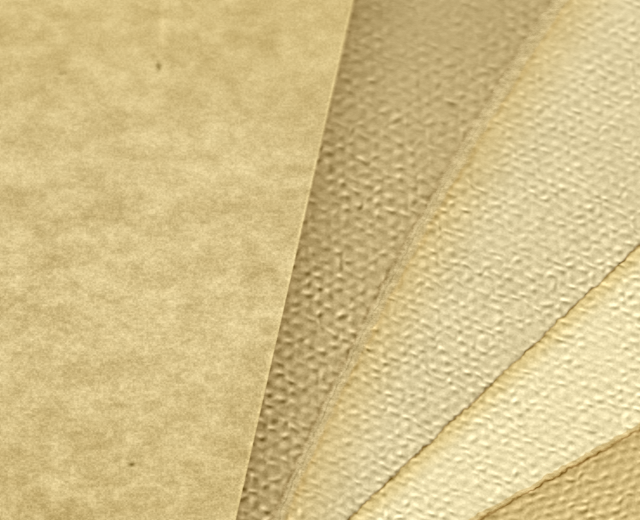
Write a WebGL 1 fragment shader that draws this texture.

```glsl
precision highp float;
uniform vec2 u_resolution;

float hash(vec2 p) {
  p = fract(p * vec2(0.1031, 0.1137));
  p += dot(p, p.yx + 33.33);
  return fract((p.x + p.y) * p.x * 7.31);
}

float noise(vec2 p) {
  vec2 i = floor(p), f = fract(p);
  f = f * f * (3.0 - 2.0 * f);
  return mix(mix(hash(i), hash(i + vec2(1.0, 0.0)), f.x),
             mix(hash(i + vec2(0.0, 1.0)), hash(i + vec2(1.0, 1.0)), f.x), f.y);
}

float fbm(vec2 p) {
  float sum = 0.0, amp = 0.5;
  for (int i = 0; i < 4; i++) {
    sum += amp * noise(p);
    p = mat2(1.6, 1.2, -1.2, 1.6) * p + 17.3;
    amp *= 0.55;
  }
  return sum - 0.5;
}

// Height of a staggered, uneven weave of small threads
float weave(vec2 p, float angle, vec2 pitch) {
  p += 0.011 * vec2(noise(p * 48.0), noise(p * 48.0 + 31.0));
  float c = cos(angle), s = sin(angle);
  vec2 q = vec2(c * p.x + s * p.y, c * p.y - s * p.x) / pitch;
  float row = floor(q.y);
  q.x += 0.5 * mod(row, 2.0);
  vec2 cell = fract(q) - 0.5;
  float size = 0.5 + 0.8 * hash(vec2(floor(q.x), row) + 60.0);
  return size * exp(-dot(cell * cell, vec2(9.0, 13.0))) + 0.35 * noise(p * 120.0 + 7.0);
}

// Weave lit from the upper left
float relief(vec2 p, float angle, vec2 pitch) {
  vec2 toLight = vec2(-0.0016, 0.0026);
  float patchy = 0.6 + 0.8 * noise(p * 13.0 + 3.0);
  return patchy * (weave(p - toLight, angle, pitch) - weave(p + toLight, angle, pitch));
}

float line(float d, float width) {
  return exp(-d * d / (width * width));
}

float speck(vec2 p, vec2 center, vec2 radius) {
  vec2 q = (p - center) / radius;
  return exp(-dot(q, q));
}

void main() {
  vec2 p = gl_FragCoord.xy / u_resolution.y;
  float px = 1.0 / u_resolution.y;
  float focus = 1.0 - smoothstep(0.4, 1.0, p.y);
  float soft = px + 0.004 * (1.0 - focus);

  // Signed distances to sheet borders, positive on the right
  float ragged = 0.005 * (noise(p * 60.0) - 0.5) + 0.003 * (noise(p * 150.0) - 0.5);
  float dCard = (p.x - 0.4535 - 0.2275 * p.y) * 0.975;
  float dSpine = (p.x - 0.535 - 0.417 * p.y - 0.125 * p.y * p.y) * 0.88 + ragged;
  float dThird = (p.x - 0.668 - 1.06 * p.y) * 0.686 + ragged;
  float dLast = (p.x - 0.913 - 1.78 * p.y) * 0.49 + ragged;

  float grain = noise(p * 300.0) - 0.5;
  float fibre = fbm(p * vec2(85.0, 150.0));
  float cloud = fbm(p * vec2(10.0, 15.0) + 5.0);
  float broken = 0.45 + 0.9 * noise(p * 50.0 + 11.0);
  float fuzz = 0.10 * fibre + 0.05 * grain * focus;

  // Shaded felt beside the card
  vec3 felt = mix(vec3(0.70, 0.61, 0.41), vec3(0.765, 0.68, 0.48), smoothstep(0.0, 0.14, dCard));
  felt -= 0.02 * smoothstep(0.75, 1.0, p.y);
  felt += relief(p, -0.5, vec2(0.026, 0.020)) * mix(0.07, 0.23, focus);
  felt -= vec3(0.08, 0.09, 0.09) * exp(-max(dCard, 0.0) / 0.012);
  vec3 col = felt + fuzz;

  // Bright felt right of the spine
  vec3 bright = mix(vec3(0.84, 0.75, 0.52), vec3(0.865, 0.805, 0.625), smoothstep(0.0, 0.13, dSpine));
  bright += relief(p, -0.42, vec2(0.024, 0.0165)) * mix(0.08, 0.17, focus);
  bright += fuzz + 0.05 * cloud;
  col = mix(col, bright, smoothstep(-soft, soft, dSpine));

  // Fuzzy spine of two pressed strands
  float halfWidth = 0.011 + 0.003 * p.y;
  float spine = 1.0 - smoothstep(halfWidth - 0.005, halfWidth + 0.004, abs(dSpine + 0.006 * fibre));
  vec3 spineColor = vec3(0.82, 0.74, 0.54) + 0.24 * fibre + 0.09 * grain * focus - 1.2 * dSpine;
  spineColor -= 0.08 * focus * broken * line(dSpine + 0.002, 0.002);
  col = mix(col, spineColor, 0.8 * spine);
  col -= vec3(0.10, 0.11, 0.11) * line(dSpine + halfWidth, 0.0025 + soft) * broken * (0.3 + 0.7 * focus);
  col -= vec3(0.04, 0.055, 0.07) * line(dSpine - halfWidth - 0.003, 0.006) * broken;

  // Palest felt, tucked below a thin brown border
  vec3 pale = mix(vec3(0.88, 0.79, 0.54), vec3(0.93, 0.875, 0.69), smoothstep(0.0, 0.05, dThird));
  pale += relief(p, -0.36, vec2(0.025, 0.016)) * 0.15 + fuzz;
  col = mix(col, pale, smoothstep(-px, px, dThird));
  col += 0.02 * line(dThird + 0.007, 0.004);
  col -= vec3(0.23, 0.25, 0.24) * line(dThird, 0.0022 + px * 0.5) * broken;

  // Darker felt in the lower right corner
  vec3 corner = vec3(0.83, 0.735, 0.50) + relief(p, 0.35, vec2(0.025, 0.017)) * 0.17 + fuzz;
  corner -= vec3(0.05, 0.065, 0.075) * exp(-max(dLast, 0.0) / 0.018);
  col = mix(col, corner, smoothstep(-px, px, dLast));
  float rim = smoothstep(-0.009, -0.004, dLast) * (1.0 - smoothstep(0.002, 0.005, dLast));
  col = mix(col, vec3(0.82, 0.71, 0.46) + 0.35 * fibre, 0.75 * rim);
  col -= vec3(0.20, 0.22, 0.21) * line(dLast - 0.004, 0.0025) * broken;

  // Mottled card with short fibres
  vec3 card = mix(vec3(0.815, 0.725, 0.495), vec3(0.845, 0.76, 0.54), smoothstep(0.0, 0.4, p.y));
  card -= vec3(0.01, 0.015, 0.03) * smoothstep(0.65, 1.0, p.y);
  card += vec3(0.085, 0.095, 0.10) * cloud;
  card += vec3(0.13, 0.14, 0.15) * fbm(p * vec2(27.0, 40.0) + 9.0);
  card += (0.15 * fibre + 0.09 * grain) * mix(0.5, 1.0, focus);
  card += 0.07 * speck(p, vec2(0.312, 0.94), vec2(0.008, 0.04));
  card -= 0.24 * speck(p, vec2(0.305, 0.872), vec2(0.005, 0.009));
  card -= 0.32 * speck(p, vec2(0.253, 0.107), vec2(0.006, 0.004));
  card -= 0.10 * speck(p, vec2(0.12, 0.859), vec2(0.008, 0.004));
  card += vec3(0.07, 0.07, 0.06) * line(dCard + 0.003, 0.003) * broken;
  col = mix(col, card, 1.0 - smoothstep(-soft, soft, dCard));

  // Stray dark fibres on the felts
  col -= 0.20 * speck(p, vec2(1.142, 0.168), vec2(0.008, 0.003));
  col -= 0.09 * speck(p, vec2(0.868, 0.798), vec2(0.009, 0.006));

  gl_FragColor = vec4(clamp(col, 0.0, 1.0), 1.0);
}
```
